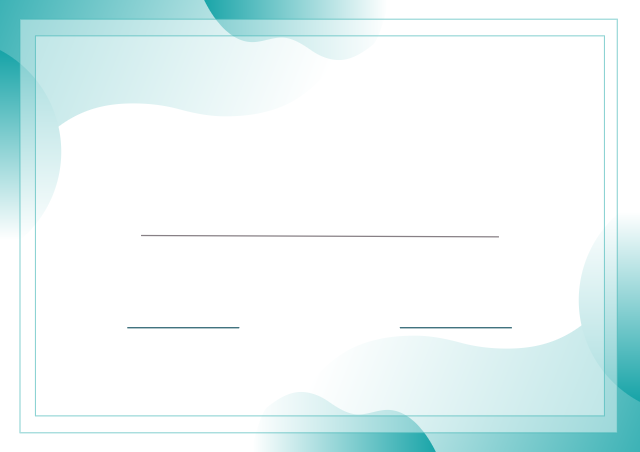
Write a Shadertoy shader that draws this background.

```glsl
// Certificate background: teal gradient waves in two corners, a double frame and ruled lines.

const vec2 SHEET = vec2(768.0, 542.0); // layout units, y runs downwards
const vec3 TEAL = vec3(0.10, 0.645, 0.66);
const vec3 FRAME_TEAL = vec3(0.25, 0.71, 0.71);
const vec3 RULE_GREY = vec3(0.53, 0.50, 0.52);
const vec3 RULE_BLUE = vec3(0.16, 0.38, 0.43);

// Knots hold x, height and slope
const vec3 WAVE[8] = vec3[8](
    vec3(0.0, 215.0, -1.0), vec3(70.0, 152.0, -0.75),
    vec3(160.0, 124.0, 0.0), vec3(215.0, 131.0, 0.27),
    vec3(270.0, 139.5, 0.0), vec3(340.0, 127.0, -0.42),
    vec3(385.0, 95.0, -1.0), vec3(418.0, 0.0, -5.0));
const vec3 DRAPE[8] = vec3[8](
    vec3(244.0, -2.0, 2.1), vec3(262.0, 27.0, 1.2),
    vec3(303.0, 50.5, 0.0), vec3(338.0, 45.0, 0.0),
    vec3(373.0, 60.0, 0.7), vec3(407.0, 72.0, 0.0),
    vec3(447.0, 54.0, -0.8), vec3(467.0, 0.0, -4.0));

float coverage(float dist, float pixel) {
    return clamp(0.5 - dist / pixel, 0.0, 1.0);
}

// Approximate signed distance to a cubic Hermite curve; negative above it
float curveDistance(vec2 p, vec3 knots[8]) {
    float height = -100.0;
    float slope = 0.0;
    for (int i = 0; i < 7; i++) {
        vec3 a = knots[i];
        vec3 b = knots[i + 1];
        if (p.x >= a.x && p.x < b.x) {
            float w = b.x - a.x;
            float t = (p.x - a.x) / w;
            float rise = b.y - a.y;
            float c2 = 3.0 * rise - w * (2.0 * a.z + b.z);
            float c3 = w * (a.z + b.z) - 2.0 * rise;
            height = a.y + t * (w * a.z + t * (c2 + t * c3));
            slope = a.z + t * (2.0 * c2 + 3.0 * t * c3) / w;
        }
    }
    return (p.y - height) / sqrt(1.0 + slope * slope);
}

float boxDistance(vec2 p, vec2 lo, vec2 hi) {
    vec2 d = abs(p - 0.5 * (lo + hi)) - 0.5 * (hi - lo);
    return length(max(d, 0.0)) + min(max(d.x, d.y), 0.0);
}

float segmentDistance(vec2 p, vec2 a, vec2 b) {
    vec2 ab = b - a;
    return length(p - a - ab * clamp(dot(p - a, ab) / dot(ab, ab), 0.0, 1.0));
}

vec3 fadeToWhite(float t, float strength) {
    return mix(vec3(1.0), TEAL, strength * clamp(1.0 - t, 0.0, 1.0));
}

// Broad wave, hanging drape and side disc of one corner
vec3 paintCorner(vec3 color, vec2 p, float pixel) {
    vec3 waveColor = fadeToWhite((p.x + 0.4 * p.y) / 430.0, 0.85);
    vec3 drapeColor = fadeToWhite((p.x - 245.0) / 220.0, 1.0);
    vec3 discColor = fadeToWhite((p.y - 64.0) / 224.0, 1.0);
    color = mix(color, waveColor, coverage(curveDistance(p, WAVE), pixel));
    color = mix(color, drapeColor, coverage(curveDistance(p, DRAPE), pixel));
    float disc = length(p - vec2(-64.5, 182.0)) - 138.0;
    return mix(color, discColor, coverage(disc, pixel));
}

// Translucent white panel with a thin outline
vec3 paintPanel(vec3 color, float dist, float opacity, float pixel) {
    color = mix(color, vec3(1.0), opacity * coverage(dist, pixel));
    return mix(color, FRAME_TEAL, 0.65 * coverage(abs(dist) - 0.6, pixel));
}

vec3 paintRule(vec3 color, vec3 ink, vec2 p, vec2 a, vec2 b, float pixel) {
    return mix(color, ink, coverage(segmentDistance(p, a, b) - 0.75, pixel));
}

void mainImage(out vec4 fragColor, in vec2 fragCoord) {
    vec2 uv = fragCoord / iResolution.xy;
    vec2 p = vec2(uv.x, 1.0 - uv.y) * SHEET;
    float pixel = SHEET.y / iResolution.y;

    // Corners mirror each other through the centre
    vec3 color = paintCorner(vec3(1.0), p, pixel);
    color = paintCorner(color, SHEET - p, pixel);

    // Double frame
    float outer = boxDistance(p, vec2(24.0, 23.0), vec2(740.7, 519.0));
    float inner = boxDistance(p, vec2(42.5, 43.0), vec2(725.3, 498.7));
    color = paintPanel(color, outer, 0.45, pixel);
    color = paintPanel(color, inner, 0.32, pixel);

    // Ruled lines
    color = paintRule(color, RULE_GREY, p, vec2(170.0, 282.4), vec2(598.0, 284.0), pixel);
    for (int i = 0; i < 2; i++) {
        vec2 start = vec2(153.5 + 327.0 * float(i), 393.0);
        color = paintRule(color, RULE_BLUE, p, start, start + vec2(133.0, 0.0), pixel);
    }
    fragColor = vec4(color, 1.0);
}
```
